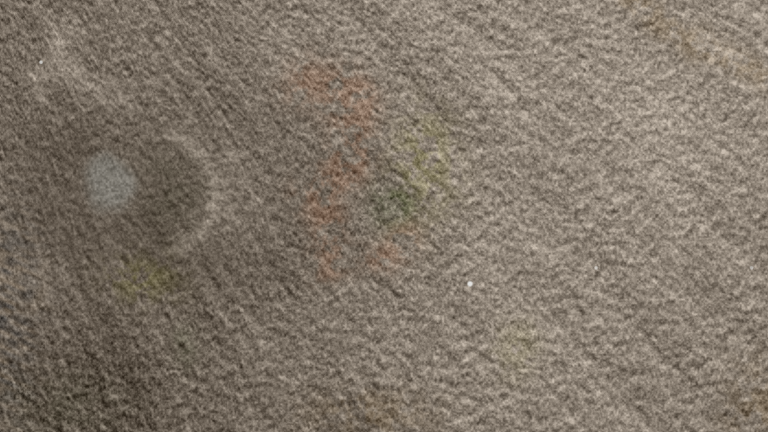
A Shadertoy shader for this texture:

```glsl
// Aerial view of a dry stubble field with fanning rows, a worn ring and weedy patches.

float hash(vec2 p) {
    vec3 q = fract(p.xyx * 0.1031);
    q += dot(q, q.yzx + 33.33);
    return fract((q.x + q.y) * q.z);
}

float noise(vec2 p) {
    vec2 i = floor(p), f = fract(p);
    f = f * f * (3.0 - 2.0 * f);
    return mix(mix(hash(i), hash(i + vec2(1, 0)), f.x),
               mix(hash(i + vec2(0, 1)), hash(i + vec2(1, 1)), f.x), f.y);
}

float fbm(vec2 p) {
    float sum = 0.0, amp = 0.5;
    for (int i = 0; i < 4; i++) {
        sum += amp * noise(p);
        p = mat2(1.6, 1.2, -1.2, 1.6) * p + 17.3;
        amp *= 0.55;
    }
    return sum;
}

// Soft elliptical patch
float patchAt(vec2 p, vec2 centre, vec2 radius) {
    vec2 d = (p - centre) / radius;
    return exp(-dot(d, d));
}

// Soft stroke between two points
float stroke(vec2 p, vec2 a, vec2 b, float width) {
    vec2 ab = b - a;
    float d = length(p - a - ab * clamp(dot(p - a, ab) / dot(ab, ab), 0.0, 1.0));
    return exp(-d * d / (width * width));
}

// Bright speck of litter with a smooth edge
float speck(vec2 p, vec2 centre, float radius) {
    return 1.0 - smoothstep(radius * 0.5, radius * 1.5, length(p - centre));
}

void mainImage(out vec4 fragColor, in vec2 fragCoord) {
    vec2 p = fragCoord / iResolution.y;
    vec2 wobble = vec2(fbm(p * 9.0), fbm(p * 9.0 + 40.0)) - 0.5;
    vec2 w = p + wobble * 0.05;

    // Rows fan out from a point beyond the upper left
    vec2 ray = p - vec2(-0.62, 2.44);
    float angle = atan(-ray.y, ray.x);
    float along = length(ray);
    vec2 rowUv = vec2(angle * 2.2, along) + wobble * 0.02;

    // Broad light and shade
    float field = smoothstep(0.50, 1.25, w.x + 0.25 * (w.y - 0.5));
    float tone = mix(0.43, 0.68, field);
    tone += 0.10 * patchAt(w, vec2(1.55, 0.80), vec2(0.40, 0.28));
    tone += 0.12 * patchAt(w, vec2(0.62, 0.97), vec2(0.30, 0.20));
    tone += 0.06 * patchAt(w, vec2(0.75, 0.18), vec2(0.25, 0.15));
    tone -= 0.24 * patchAt(w, vec2(0.20, 0.08), vec2(0.32, 0.27));
    tone -= 0.16 * patchAt(w, vec2(0.17, 0.66), vec2(0.17, 0.12));
    tone -= 0.12 * stroke(w, vec2(0.08, 0.50), vec2(0.62, 0.36), 0.09);
    tone -= 0.09 * patchAt(w, vec2(0.82, 0.57), vec2(0.16, 0.24));
    tone -= 0.09 * patchAt(w, vec2(1.75, 0.10), vec2(0.35, 0.25));
    tone += 0.10 * (fbm(p * 6.0 + 5.0) - 0.47);

    // Row streaks and faint wheel tracks
    tone += 0.16 * (noise(vec2(rowUv.x * 48.0, along * 2.5)) - 0.5);
    tone += 0.14 * (noise(vec2(rowUv.x * 95.0, along * 9.0) + 31.0) - 0.5);
    vec2 t = p + wobble * 0.012;
    float track = stroke(t, vec2(1.30, 0.25), vec2(1.50, 0.03), 0.006)
                + stroke(t, vec2(1.43, 0.29), vec2(1.62, 0.10), 0.006)
                + stroke(t, vec2(0.82, 0.97), vec2(1.04, 0.72), 0.006)
                + stroke(t, vec2(1.09, 1.00), vec2(1.21, 0.90), 0.006)
                + stroke(t, vec2(0.35, 0.92), vec2(0.52, 0.64), 0.007);
    tone -= 0.20 * track;

    // Clumped stubble lit from the upper left, with fine straw
    vec2 clump = rowUv * vec2(96.0, 66.0);
    float relief = fbm(clump) - fbm(clump + vec2(0.5, 0.5));
    float fine = 0.6 * noise(p * 235.0) + 0.4 * noise(p.yx * 150.0 + 8.0) - 0.5;
    float bare = patchAt(p, vec2(0.28, 0.52), vec2(0.32, 0.26));
    float roughness = mix(0.95, 1.0, field) - 0.35 * bare;
    tone += roughness * (0.80 * relief + 0.16 * (fbm(clump * 1.9 + 9.0) - 0.47) + 0.68 * fine);

    // Worn ring around a darker hollow, and trampled pale ground
    vec2 hub = p + wobble * 0.025 - vec2(0.375, 0.555);
    float ring = exp(-pow((length(hub * vec2(1.0, 0.88)) - 0.120) / 0.015, 2.0));
    ring *= smoothstep(-0.03, 0.06, hub.x);
    float hollow = patchAt(w, vec2(0.395, 0.55), vec2(0.085, 0.11));
    tone += 0.25 * ring - 0.16 * hollow;
    tone += 0.07 * patchAt(w, vec2(0.54, 0.55), vec2(0.05, 0.12));
    float pale = stroke(w, vec2(0.09, 0.78), vec2(0.17, 0.94), 0.03)
               + stroke(w, vec2(0.16, 0.83), vec2(0.30, 0.77), 0.03);
    tone += 0.20 * pale;

    vec3 colour = mix(vec3(0.275, 0.239, 0.199), vec3(0.69, 0.645, 0.592), clamp(tone, -0.25, 1.25));

    // Rusty grass along a bent band, plus brown margins
    float tuft = smoothstep(0.32, 0.62, fbm(p * 36.0 + 3.0));
    float rust = stroke(w, vec2(0.70, 0.81), vec2(0.81, 0.78), 0.05)
               + stroke(w, vec2(0.82, 0.75), vec2(0.82, 0.64), 0.05)
               + stroke(w, vec2(0.80, 0.62), vec2(0.73, 0.54), 0.05)
               + stroke(w, vec2(0.76, 0.48), vec2(0.77, 0.37), 0.04)
               + stroke(w, vec2(0.88, 0.40), vec2(0.94, 0.45), 0.04);
    colour += vec3(0.04, -0.01, -0.03) * tuft * min(rust, 1.0);
    float brown = stroke(w, vec2(1.45, 1.0), vec2(1.76, 0.83), 0.035)
                + patchAt(w, vec2(1.76, 0.06), vec2(0.08, 0.11))
                + patchAt(w, vec2(0.86, 0.04), vec2(0.13, 0.06));
    colour += vec3(-0.045, -0.06, -0.085) * tuft * brown;
    float straw = noise(vec2(p.x * 35.0 - p.y * 20.0, p.y * 90.0 + p.x * 40.0));
    colour += vec3(0.22, 0.18, 0.13) * (straw - 0.6) * patchAt(w, vec2(0.02, 0.27), vec2(0.07, 0.22));

    // Green and yellow weeds
    float yellow = patchAt(w, vec2(0.99, 0.62), vec2(0.07, 0.12))
                 + patchAt(w, vec2(0.33, 0.36), vec2(0.08, 0.05))
                 + 0.5 * patchAt(w, vec2(1.20, 0.19), vec2(0.05, 0.06));
    colour += vec3(-0.01, 0.0, -0.07) * tuft * yellow;
    float green = patchAt(w, vec2(0.915, 0.525), vec2(0.045, 0.05))
                + 0.4 * patchAt(w, vec2(0.44, 0.20), vec2(0.03, 0.05))
                + 0.2 * patchAt(w, vec2(0.16, 0.06), vec2(0.14, 0.08)) + 0.15 * hollow;
    colour += vec3(-0.13, -0.08, -0.12) * (0.4 + 0.6 * tuft) * green;

    // Ashen bare patch
    float ash = smoothstep(0.078, 0.035, length((w - vec2(0.248, 0.578)) * vec2(1.0, 0.9)));
    colour = mix(colour, vec3(0.51, 0.50, 0.47) + 0.20 * fine + 0.10 * relief, 0.8 * ash);

    // Scattered litter
    float litter = speck(p, vec2(1.088, 0.343), 0.006) + 0.8 * speck(p, vec2(0.095, 0.856), 0.004)
                 + 0.6 * speck(p, vec2(1.38, 0.38), 0.004) + 0.6 * speck(p, vec2(1.74, 0.38), 0.004);
    colour = mix(colour, vec3(0.88, 0.88, 0.87), min(litter, 1.0));

    fragColor = vec4(clamp(colour, 0.0, 1.0), 1.0);
}
```
